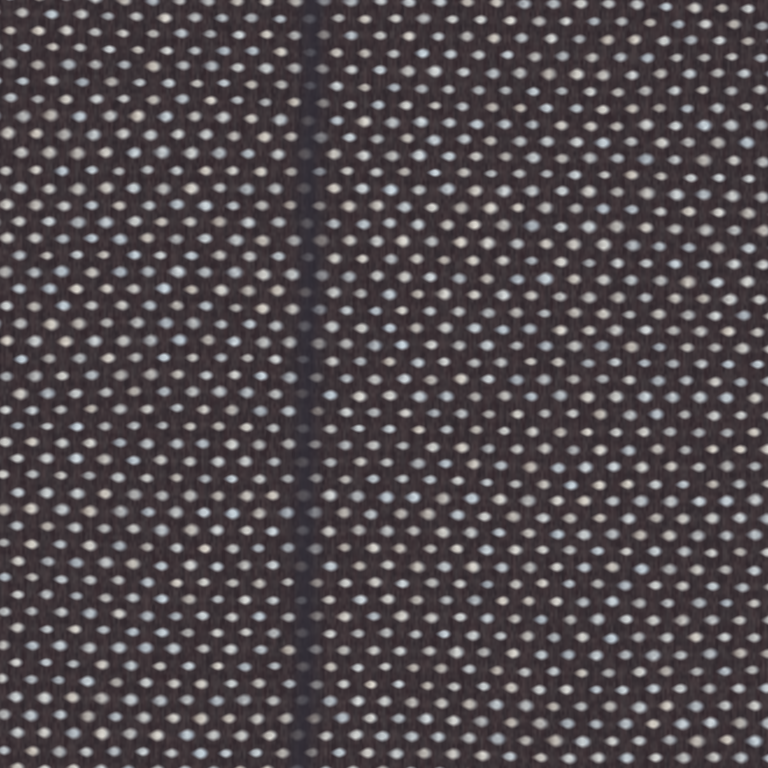
A WebGL 1 fragment shader for this texture:

```glsl
precision highp float;
uniform vec2 u_resolution;

const float PI = 3.14159265;
const vec2 REPEATS = vec2(27.1, 45.0);      // dots per row, rows down
const vec2 ANCHOR = vec2(0.433, 0.4245);    // centre of one dot, y downwards
const vec2 SKEW = vec2(0.013, -0.011);      // lean of columns, slope of rows
const vec2 DRIFT = vec2(0.22, 0.35);        // slow wander of the threads, in cells
const vec2 JITTER = vec2(0.09, 0.10);       // offset of single dots, in cells
const float DOT_LENGTH = 0.52;              // half sizes, in row heights
const float DOT_HEIGHT = 0.34;
const float TAIL_HEIGHT = 0.21;
const float SEAM_COLUMN = -0.85;            // faded column, counted from the anchor
const float SEAM_WIDTH = 0.42;

const vec3 GROOVE = vec3(0.195, 0.160, 0.178);
const vec3 WARP = vec3(0.275, 0.240, 0.250);
const vec3 SEAM = vec3(0.180, 0.175, 0.215);
const vec3 DOT_SHADE = vec3(0.480, 0.470, 0.480);
const vec3 DOT_LIGHT = vec3(0.800, 0.810, 0.805);

float hash(vec2 p) {
  vec3 q = fract(vec3(p.xyx) * 0.1031);
  q += dot(q, q.yzx + 33.33);
  return fract((q.x + q.y) * q.z);
}

float noise(vec2 p) {
  vec2 i = floor(p), f = fract(p);
  f = f * f * (3.0 - 2.0 * f);
  return mix(mix(hash(i), hash(i + vec2(1.0, 0.0)), f.x),
             mix(hash(i + vec2(0.0, 1.0)), hash(i + 1.0), f.x), f.y);
}

float bump(float x, float width) {
  return exp(-x * x / (width * width));
}

void main() {
  vec2 uv = gl_FragCoord.xy / u_resolution;
  uv.y = 1.0 - uv.y;

  // Skewed, slightly wandering thread grid
  vec2 p = uv - ANCHOR;
  vec2 grid = (p + SKEW * p.yx) * REPEATS;
  grid += DRIFT * (vec2(noise(uv * vec2(5.0, 9.0) + 40.0),
                        noise(uv * vec2(4.0, 8.0) + 70.0)) - 0.5);

  // Alternate rows shift by half a cell
  float row = floor(grid.y + 0.5);
  float shift = 0.5 * mod(row, 2.0);
  float column = floor(grid.x - shift + 0.5) + shift;
  vec2 id = vec2(column * 2.0, row) + 200.0;
  vec2 f = grid - vec2(column, row);

  // Dark warp threads with floats between the dots
  float fibre = noise(uv * vec2(330.0, 110.0));
  float fleck = noise(uv * 210.0 + 15.0);
  float thread = abs(cos(2.0 * PI * f.x));
  float lift = cos(PI * f.y);
  float warpFloat = (0.5 - 0.5 * cos(2.0 * PI * f.x)) * lift * lift;
  float tone = 0.08 + 0.32 * thread + 0.18 * warpFloat;
  tone += 0.65 * (fibre - 0.5) + 0.45 * (fleck - 0.5) + 0.16;
  vec3 color = mix(GROOVE, WARP, clamp(tone, 0.0, 1.25));
  color.r += 0.02 * (noise(uv * vec2(160.0, 60.0) + 90.0) - 0.5);
  color = mix(color, SEAM, 0.65 * bump(grid.x - SEAM_COLUMN, SEAM_WIDTH));

  // Pale weft dot: rounded right end, tapering tail on the left
  vec2 jitter = JITTER * (vec2(hash(id + 3.1), hash(id + 7.7)) - 0.5);
  vec2 q = f - jitter;
  q.x *= REPEATS.y / REPEATS.x;
  float rowScale = mix(0.86, 1.08, hash(vec2(row + 200.0, 5.0)));
  float size = rowScale * mix(0.86, 1.10, hash(id + 11.3));
  float head = smoothstep(-0.5, 0.12, q.x);
  float halfHeight = mix(TAIL_HEIGHT, DOT_HEIGHT, head) * size;
  float d = length(q / vec2(DOT_LENGTH * mix(0.9, size, 0.6), halfHeight));
  float cover = 1.0 - smoothstep(0.35, 1.25, d);

  // Uneven brightness, faint colour fringe and the faded seam
  float faded = bump(column - SEAM_COLUMN, SEAM_WIDTH);
  float strength = mix(0.80, 1.05, hash(id + 19.9)) * (1.0 - 0.85 * faded);
  vec3 dotColor = mix(DOT_SHADE, DOT_LIGHT, head);
  dotColor += 0.07 * (hash(id + 23.7) - 0.5) * vec3(1.0, 0.0, -1.0);
  dotColor += vec3(-0.03, 0.0, 0.03) * smoothstep(0.1, 0.45, q.x);
  dotColor += 0.10 * (fleck - 0.5);
  color = mix(color, dotColor, clamp(cover * strength, 0.0, 1.0));

  gl_FragColor = vec4(clamp(color, 0.0, 1.0), 1.0);
}
```
